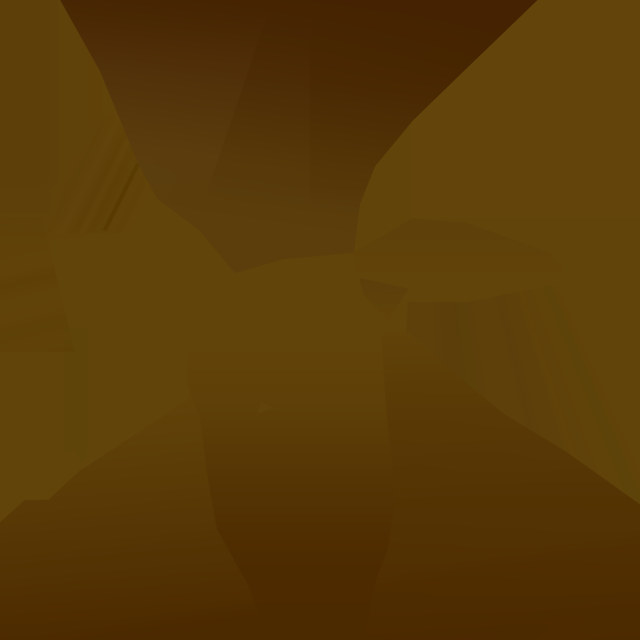
Give the GLSL for this background, as a WebGL 2 fragment shader.

```glsl
#version 300 es
precision highp float;
// Dim amber backdrop: a dark curved opening above, a fading floor and faint streaked planes.
uniform vec2 u_resolution;
out vec4 outColor;

#define AMBER vec3(0.382, 0.266, 0.037)
#define UMBER vec3(0.350, 0.236, 0.038)
#define DEEP_TOP vec3(0.270, 0.137, 0.006)
#define DEEP_FLOOR vec3(0.300, 0.165, 0.000)
#define EDGE 0.0013
#define STREAK 0.016

float hash(float n) { return fract(sin(n * 91.345) * 47453.5); }

float noise(float t) {
    float i = floor(t);
    return mix(hash(i), hash(i + 1.0), smoothstep(0.0, 1.0, t - i));
}

float side(float d) { return smoothstep(-EDGE, EDGE, d); }
float within(float v, float a, float b) { return side(v - a) * side(b - v); }

// Signed offset to the left of the line a -> b
float leftOf(vec2 p, vec2 a, vec2 b) {
    vec2 d = normalize(b - a);
    return d.x * (p.y - a.y) - d.y * (p.x - a.x);
}

float triangle(vec2 p, vec2 a, vec2 b, vec2 c) {
    return side(min(leftOf(p, a, b), min(leftOf(p, b, c), leftOf(p, c, a))));
}

// Piecewise curve through knots of (parameter, value)
float curve(float t, vec2 k[6]) {
    float v = k[0].y;
    for (int i = 0; i < 5; i++) {
        float s = clamp((t - k[i].x) / (k[i + 1].x - k[i].x), 0.0, 1.0);
        v += (k[i + 1].y - k[i].y) * s;
    }
    return v;
}

vec3 walls(vec2 p) {
    vec3 c = AMBER;
    // Left wall, its outer strip and slanted streaks
    float upper = smoothstep(0.60, 0.72, p.y) * side(0.4 - p.x);
    c = mix(c, UMBER, 0.4 * upper * smoothstep(0.25, 0.05, p.x));
    c = mix(c, UMBER, 0.3 * upper * side(0.078 - p.x));
    float slant = p.x - 0.5 * (p.y - 0.69);
    float slantZone = within(p.y, 0.635, 0.82) * smoothstep(0.08, 0.13, slant) * side(0.23 - slant);
    c -= STREAK * slantZone * (noise(slant * 90.0) - 0.3);
    c -= 0.025 * within(slant, 0.185, 0.192) * within(p.y, 0.64, 0.745);
    // Low left bands and faint pillar
    float band = side(0.10 - p.x - 0.25 * (p.y - 0.52)) * within(p.y, 0.45, 0.66);
    c -= STREAK * band * noise((p.y - 0.25 * p.x) * 40.0);
    c.r -= 0.012 * within(p.x, 0.10, 0.17) * smoothstep(0.22, 0.32, p.y) * side(0.49 - p.y) * noise(p.x * 70.0);
    // Right wall seam and shelf
    c += 0.006 * side(p.x - 0.643) * side(p.y - 0.66);
    float roof = curve(p.x, vec2[6](vec2(0.553, 0.605), vec2(0.644, 0.659), vec2(0.729, 0.652),
        vec2(0.79, 0.63), vec2(0.86, 0.605), vec2(0.89, 0.57)));
    float shelf = within(p.x, 0.553, 0.88) * within(p.y, 0.54, roof);
    c = mix(c, UMBER, 0.45 * shelf * smoothstep(0.56, 0.65, p.y));
    // Streaks fanning out below the shelf
    float fan = 0.66 + (p.x - 0.66) / (1.0 + 2.1 * (0.55 - p.y));
    float lip = 0.528 + 0.2 * max(p.x - 0.73, 0.0);
    float fanZone = within(fan, 0.638, 0.875) * side(lip - p.y);
    c = mix(c, UMBER, fanZone * (0.2 + 0.6 * noise(fan * 85.0)) * smoothstep(0.91, 0.74, fan));
    c.r -= 0.012 * fanZone * smoothstep(0.5, 0.9, noise(fan * 42.0 + 7.0));
    return c;
}

vec3 opening(vec2 p) {
    float lift = smoothstep(1.04, 0.61, p.y + 0.14 * (p.x - 0.45));
    vec3 c = mix(DEEP_TOP, UMBER + 0.008, lift);
    float fold = 0.32 + 0.34 * (p.y - 0.69);
    c += 0.014 * side(fold - p.x) * smoothstep(0.67, 0.76, p.y) * smoothstep(1.0, 0.88, p.y);
    c -= 0.009 * side(p.x - 0.484) * smoothstep(0.67, 0.72, p.y) * smoothstep(0.98, 0.86, p.y);
    return c;
}

void main() {
    vec2 p = gl_FragCoord.xy / u_resolution;
    vec3 color = walls(p);

    // Floor: two flanks split by a central column
    float rimLeft = curve(p.x, vec2[6](vec2(0.0, 0.184), vec2(0.039, 0.219), vec2(0.0755, 0.219),
        vec2(0.124, 0.264), vec2(0.293, 0.375), vec2(0.31, 0.48)));
    float rimRight = curve(p.x, vec2[6](vec2(0.59, 0.51), vec2(0.638, 0.480), vec2(0.70, 0.425),
        vec2(0.788, 0.353), vec2(0.885, 0.294), vec2(1.0, 0.212)));
    float leftFade = pow(clamp(1.0 - (p.y - 0.08 * p.x) / 0.38, 0.0, 1.0), 1.15);
    float rightFade = pow(clamp(1.0 - p.y / 0.48, 0.0, 1.0), 0.7);
    float right = side(p.x - 0.45);
    float fade = mix(leftFade, rightFade, right);
    fade += 0.08 * fade * (noise((p.y - 0.18 * p.x) * 32.0) - 0.5);
    color = mix(color, mix(AMBER, DEEP_FLOOR, fade), side(mix(rimLeft, rimRight, right) - p.y));

    float columnLeft = curve(p.y, vec2[6](vec2(0.0, 0.417), vec2(0.082, 0.39), vec2(0.173, 0.339),
        vec2(0.251, 0.325), vec2(0.349, 0.312), vec2(0.40, 0.293)));
    float columnRight = curve(p.y, vec2[6](vec2(0.0, 0.57), vec2(0.09, 0.586), vec2(0.14, 0.605),
        vec2(0.219, 0.618), vec2(0.375, 0.602), vec2(0.48, 0.596)));
    float column = within(p.x, columnLeft, columnRight) * side(0.5 - p.y);
    color = mix(color, mix(AMBER, DEEP_FLOOR, smoothstep(0.48, 0.06, p.y)), column);

    // Small facets near the middle
    float facet = triangle(p, vec2(0.561, 0.566), vec2(0.568, 0.54), vec2(0.638, 0.549));
    facet = max(facet, triangle(p, vec2(0.568, 0.54), vec2(0.607, 0.497), vec2(0.638, 0.549)));
    color = mix(color, UMBER, 0.7 * facet * smoothstep(0.49, 0.56, p.y));
    color += 0.012 * triangle(p, vec2(0.402, 0.353), vec2(0.426, 0.362), vec2(0.408, 0.373));

    // Dark opening between the curved walls
    float openLeft = curve(p.y, vec2[6](vec2(0.573, 0.367), vec2(0.639, 0.3125), vec2(0.69, 0.245),
        vec2(0.746, 0.215), vec2(0.889, 0.156), vec2(1.0, 0.094)));
    float openRight = curve(p.y, vec2[6](vec2(0.605, 0.553), vec2(0.681, 0.5625), vec2(0.74, 0.586),
        vec2(0.811, 0.6445), vec2(0.893, 0.729), vec2(1.0, 0.84)));
    float sill = 0.573 + 0.29 * clamp(p.x - 0.367, 0.0, 0.076) + 0.09 * max(p.x - 0.443, 0.0);
    color = mix(color, opening(p), within(p.x, openLeft, openRight) * side(p.y - sill));

    outColor = vec4(color, 1.0);
}
```
